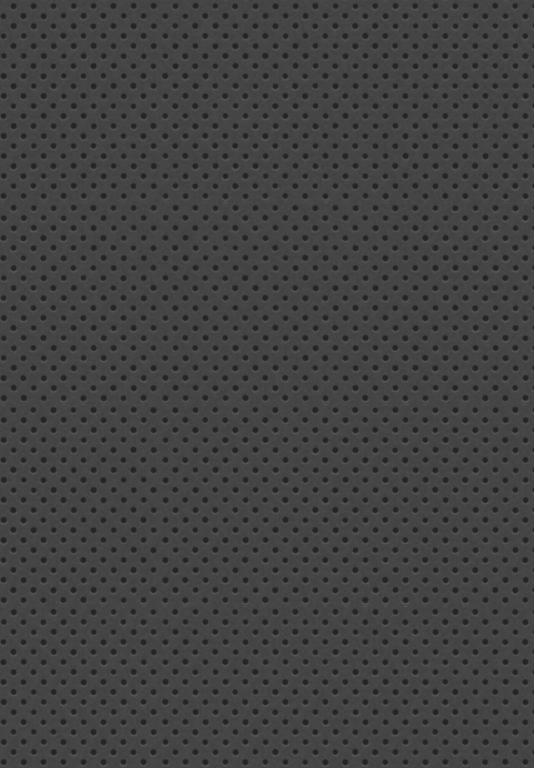
This texture is drawn by a Shadertoy shader. Its source:

```glsl
const float PITCHES_DOWN = 38.4;   // hole pitches over the canvas height
const float HOLE_RADIUS = 0.138;   // in pitches
const float HOLE_SOFTNESS = 0.055;
const vec3 SHEET = vec3(0.27);
const vec3 HOLE = vec3(0.145);
const vec3 RIM = vec3(0.36);

float hash(vec2 p) {
    return fract(sin(dot(p, vec2(12.9898, 78.233))) * 43758.5453);
}

float valueNoise(vec2 p) {
    vec2 i = floor(p);
    vec2 f = fract(p);
    f = f * f * (3.0 - 2.0 * f);
    return mix(mix(hash(i), hash(i + vec2(1.0, 0.0)), f.x),
               mix(hash(i + vec2(0.0, 1.0)), hash(i + vec2(1.0, 1.0)), f.x), f.y);
}

// Inserts a small gap at each panel seam
float seamed(float x, float firstSeam, float panel, float gap) {
    return x - gap * floor((x - firstSeam) / panel);
}

float holeMask(float dist, float radius, float softness) {
    return 1.0 - smoothstep(radius - softness, radius + softness, dist);
}

// Light caught on the lower lip of a hole
float rimMask(vec2 q, float dist, float radius) {
    float band = (dist - radius) / 0.05;
    return exp(-band * band) * smoothstep(0.0, 0.9, q.y / max(dist, 0.001));
}

// Draws one square lattice of holes over the given colour
vec3 punch(vec3 color, vec2 p, vec2 origin) {
    vec2 cell = floor(p - origin + 0.5);
    vec2 q = p - origin - cell;
    vec2 seed = cell + origin;
    q += 0.025 * (vec2(hash(seed + 3.1), hash(seed + 7.7)) - 0.5);
    float dist = length(q);
    float radius = HOLE_RADIUS * mix(0.93, 1.07, hash(seed));
    float wear = 0.5 * valueNoise(seed * 0.16) + 0.5 * hash(seed + 19.3);
    color = mix(color, RIM, rimMask(q, dist, radius + 0.06) * mix(0.15, 0.85, wear));
    return mix(color, HOLE, holeMask(dist, radius, HOLE_SOFTNESS));
}

void mainImage(out vec4 fragColor, in vec2 fragCoord) {
    // Pitch units, y pointing down
    vec2 p = vec2(fragCoord.x, iResolution.y - fragCoord.y) / iResolution.y * PITCHES_DOWN;

    // Fine leathery grain
    float grain = valueNoise(p * 7.0) + 0.6 * valueNoise(p * 13.0 + 31.0) - 0.8;
    vec3 color = SHEET + 0.022 * grain;

    // Two offset lattices form the staggered rows
    vec2 s = vec2(seamed(p.x, 7.93, 20.0, 0.09), seamed(p.y, 0.0, 10.1, 0.1));
    for (int i = 0; i < 2; i++) {
        color = punch(color, s, vec2(0.77, 0.3) + 0.5 * float(i));
    }

    fragColor = vec4(color, 1.0);
}
```
